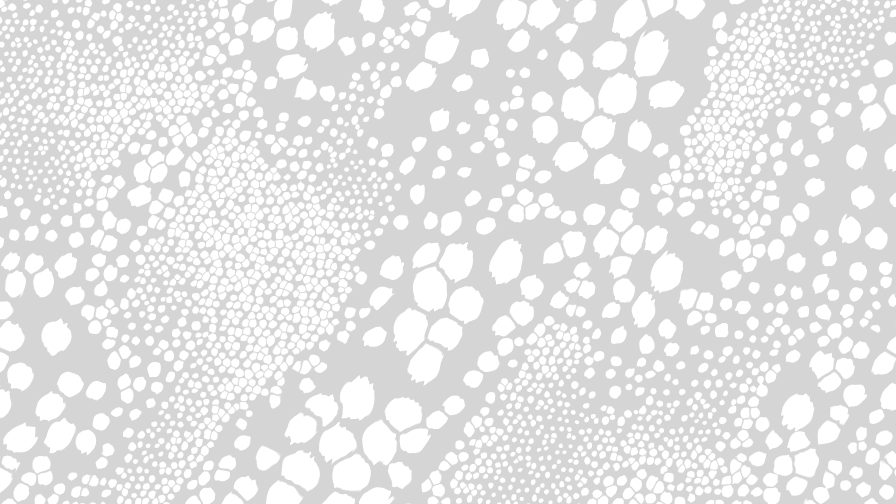
This pattern is drawn by a WebGL 2 fragment shader. Its source:

```glsl
#version 300 es
precision highp float;
// White pebble spots on grey: five sizes of jittered, staggered dots, where a
// stretched noise field picks the size that grows at each place. Smaller dots
// yield to larger ones, and bristle noise frays the ends of every spot.

uniform vec2 u_resolution;
out vec4 outColor;

const vec3 GROUND = vec3(0.837);
const vec3 SPOT = vec3(1.0);
const int LEVELS = 5;
const float LARGEST_SPACING = 0.077;
const float LEVEL_RATIO = 0.69;
const float STROKE_ANGLE = 0.95;

// Nearest spot: its centre and radius, its edge distance and the runner-up's
struct Nearest {
    vec2 centre;
    float radius;
    float edge;
    float rival;
};

vec3 hash32(vec2 p) {
    vec3 h = fract(p.xyx * vec3(0.1031, 0.1030, 0.0973));
    h += dot(h, h.yxz + 33.33);
    return fract((h.xxy + h.yzz) * h.zyx);
}

float noise(vec2 p) {
    vec2 cell = floor(p);
    vec2 t = fract(p);
    t = t * t * (3.0 - 2.0 * t);
    float low = mix(hash32(cell).x, hash32(cell + vec2(1, 0)).x, t.x);
    float high = mix(hash32(cell + vec2(0, 1)).x, hash32(cell + vec2(1, 1)).x, t.x);
    return mix(low, high, t.y);
}

vec2 rotate(vec2 p, float angle) {
    float c = cos(angle), s = sin(angle);
    return vec2(c * p.x + s * p.y, c * p.y - s * p.x);
}

float spacingOf(int level) {
    return LARGEST_SPACING * pow(LEVEL_RATIO, float(level));
}

// Wanted level at a place: 0 is the largest, LEVELS - 1 the smallest
float sizeRank(vec2 p) {
    vec2 q = p * vec2(2.0, 3.6) + 41.7;
    float n = 0.65 * noise(q) + 0.35 * noise(q * 2.3 + 17.0);
    return min((1.0 - smoothstep(0.25, 0.82, n)) * float(LEVELS), float(LEVELS) - 0.01);
}

// Radius of a dot, or zero where another level takes its place
float dotRadius(vec2 centre, int level, float random) {
    float rank = sizeRank(centre) + 0.5 * (random - 0.5);
    float i = float(level);
    bool tooSmall = level < LEVELS - 1 && rank > i + 1.0;
    if (tooSmall || (level > 0 && rank < i - 0.45)) return 0.0;
    float fullness = smoothstep(0.2, 0.75, noise(centre * vec2(4.0, 6.0) + 83.0));
    return spacingOf(level) * mix(0.28, 0.48, fullness) * mix(0.8, 1.12, random);
}

// Edge distance of one tilted oval with a wobbly outline and frayed ends
float spotEdge(vec2 p, vec2 centre, float radius, vec3 random) {
    vec2 d = rotate(p - centre, (random.x - 0.5) * 1.1);
    float stretch = mix(0.98, 1.2, random.y);
    float wobble = noise(d * 1.4 / radius + random.xy * 50.0) - 0.5;
    float bristle = noise(vec2(p.x * 25.0, p.y * 190.0) + 150.0) - 0.5;
    float tip = smoothstep(0.3, 1.0, abs(d.x) / radius);
    float oval = length(d * vec2(1.0 / stretch, stretch)) - radius;
    return oval + radius * (0.22 * wobble + 0.34 * bristle * tip);
}

Nearest nearestSpot(vec2 p, int level) {
    Nearest best = Nearest(vec2(0), 0.0, 1.0, 1.0);
    vec2 pitch = spacingOf(level) * vec2(1.08, 0.93);
    vec2 q = p / pitch;
    for (int y = -1; y <= 1; y++) {
        float row = floor(q.y) + float(y);
        float stagger = 0.5 * mod(row, 2.0);
        for (int x = -1; x <= 1; x++) {
            vec2 cell = vec2(floor(q.x - stagger) + float(x), row);
            vec3 random = hash32(cell + 37.0 * float(level) + 211.0);
            vec2 jitter = 0.52 * (random.xy - 0.5);
            vec2 centre = (cell + 0.5 + vec2(stagger, 0) + jitter) * pitch;
            float radius = dotRadius(centre, level, random.z);
            if (radius == 0.0) continue;
            float edge = spotEdge(p, centre, radius, random.zxy);
            if (edge < best.edge) {
                best = Nearest(centre, radius, edge, best.edge);
            } else {
                best.rival = min(best.rival, edge);
            }
        }
    }
    return best;
}

float levelCoverage(vec2 p, int level, float pixel) {
    Nearest spot = nearestSpot(p, level);
    // Keep a seam between touching neighbours
    float seam = 0.05 * spacingOf(level) + 0.5 * (spot.edge - spot.rival);
    float coverage = clamp(0.5 - max(spot.edge, seam) / pixel, 0.0, 1.0);
    if (coverage == 0.0) return 0.0;
    // Give way to any larger spot nearby
    for (int larger = 0; larger < level; larger++) {
        float room = nearestSpot(spot.centre, larger).edge;
        if (room < spot.radius * 1.25) return 0.0;
    }
    return coverage;
}

void main() {
    vec2 p = rotate(gl_FragCoord.xy / u_resolution.y, STROKE_ANGLE);
    float pixel = 1.1 / u_resolution.y;
    float coverage = 0.0;
    for (int level = 0; level < LEVELS; level++) {
        coverage = max(coverage, levelCoverage(p, level, pixel));
    }
    outColor = vec4(mix(GROUND, SPOT, coverage), 1.0);
}
```
